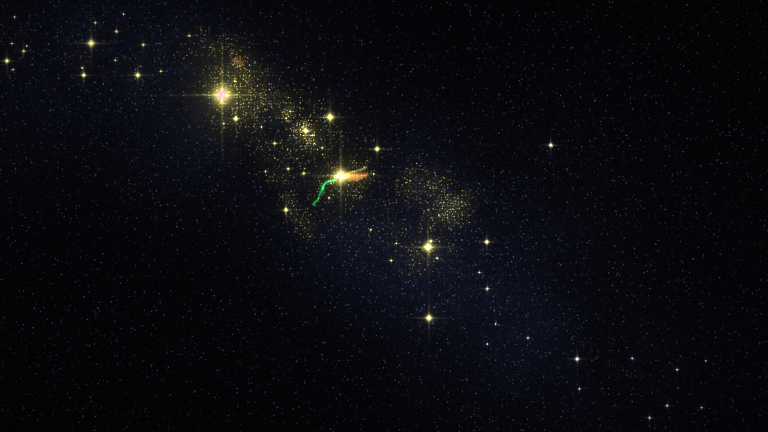
This background is drawn by a Shadertoy shader. Its source:

```glsl
const vec3 SKY = vec3(0.018, 0.018, 0.027);
const vec3 HAZE = vec3(0.030, 0.037, 0.075);
const vec3 GOLD = vec3(0.90, 0.86, 0.36);
const vec3 PALE = vec3(0.62, 0.68, 0.85);
const vec3 AMBER = vec3(0.95, 0.55, 0.22);
const vec3 VIOLET = vec3(0.85, 0.45, 0.95);
const vec3 GREEN = vec3(0.05, 0.75, 0.28);
const float SPIKE_LENGTH = 0.052;
const float HALO_RADIUS = 0.019;
const float SPECK_RADIUS = 0.0017;
const int SPECK_LAYERS = 4;
const int SPARKLES = 44;

// Bright stars: position in canvas heights, then size
const int STARS = 16;
const vec3 STAR[STARS] = vec3[STARS](
    vec3(0.514, 0.780, 1.00), vec3(0.789, 0.593, 0.75),
    vec3(0.991, 0.428, 0.48), vec3(0.211, 0.900, 0.36),
    vec3(0.764, 0.729, 0.38), vec3(0.993, 0.264, 0.33),
    vec3(0.319, 0.826, 0.24), vec3(0.194, 0.826, 0.20),
    vec3(0.016, 0.859, 0.22), vec3(0.546, 0.725, 0.22),
    vec3(0.708, 0.697, 0.23), vec3(0.873, 0.655, 0.23),
    vec3(1.127, 0.440, 0.20), vec3(1.336, 0.169, 0.20),
    vec3(1.275, 0.664, 0.19), vec3(0.662, 0.514, 0.19));

vec3 hash3(vec3 p) {
    p = fract(p * vec3(0.1031, 0.1030, 0.0973));
    p += dot(p, p.yxz + 33.33);
    return fract((p.xxy + p.yxx) * p.zyx);
}

float valueNoise(vec2 p) {
    vec2 i = floor(p), f = fract(p);
    f = f * f * (3.0 - 2.0 * f);
    vec2 e = vec2(0.0, 1.0);
    float low = mix(hash3(vec3(i, 7.0)).x, hash3(vec3(i + e.yx, 7.0)).x, f.x);
    float high = mix(hash3(vec3(i + e, 7.0)).x, hash3(vec3(i + 1.0, 7.0)).x, f.x);
    return mix(low, high, f.y);
}

float fbm(vec2 p) {
    float sum = 0.0, gain = 0.5;
    for (int i = 0; i < 4; i++) {
        sum += gain * valueNoise(p);
        p = mat2(1.6, 1.2, -1.2, 1.6) * p + 5.3;
        gain *= 0.5;
    }
    return sum;
}

// Soft line from a to b
float streak(vec2 p, vec2 a, vec2 b, float width) {
    vec2 ab = b - a;
    float d = length(p - a - ab * clamp(dot(p - a, ab) / dot(ab, ab), 0.0, 1.0)) / width;
    return exp(-d * d);
}

// Height of the diagonal band
float bandHeight(float x) {
    return mix(0.93, 0.12, smoothstep(0.1, 1.6, x));
}

float dustDensity(vec2 p) {
    float d = 0.50 * streak(p, vec2(0.50, 0.90), vec2(0.57, 0.83), 0.045);
    d += 0.45 * streak(p, vec2(0.52, 0.79), vec2(0.70, 0.71), 0.055);
    d += 0.75 * streak(p, vec2(0.67, 0.74), vec2(0.72, 0.67), 0.018);
    d += 0.65 * streak(p, vec2(0.78, 0.59), vec2(0.85, 0.60), 0.028);
    d += 0.45 * streak(p, vec2(0.65, 0.58), vec2(0.71, 0.46), 0.024);
    d += 0.35 * streak(p, vec2(0.94, 0.60), vec2(1.05, 0.54), 0.040);
    d += 0.35 * streak(p, vec2(1.05, 0.53), vec2(0.98, 0.41), 0.040);
    d += 0.22 * streak(p, vec2(0.60, 0.70), vec2(1.00, 0.47), 0.110);
    return d + 0.10 * streak(p, vec2(0.0, 0.88), vec2(0.40, 0.85), 0.080);
}

// One hashed speck per grid cell
float specks(vec2 p, float cells, float density, float radius) {
    vec3 h = hash3(vec3(floor(p * cells), cells));
    float d = length(fract(p * cells) - 0.2 - 0.6 * h.xy) / (cells * radius);
    float glow = 0.2 + 0.8 * pow(fract(h.z * 37.0), 3.0);
    return step(h.z, density) * glow * exp(-d * d);
}

// Core, halo and four-pointed spikes
vec3 starLight(vec2 d, float size, vec3 tint, float pixel) {
    float r = length(d);
    float reach = SPIKE_LENGTH * size;
    float thin = max(0.0012 + 0.0008 * size, 0.5 * pixel);
    vec2 a = abs(d);
    float spikes = exp(-a.x / reach - a.y / thin) + exp(-a.y / reach - a.x / thin);
    float halo = exp(-pow(r / (HALO_RADIUS * size + 0.0006), 2.0));
    float bloom = 0.28 * size * exp(-r / (0.045 * size));
    float core = exp(-pow(r / (0.010 * size + 0.0006), 2.0));
    vec3 heart = mix(vec3(1.0), VIOLET, smoothstep(0.3, 0.7, size));
    vec3 light = tint * (0.75 * spikes + 1.1 * halo + bloom);
    return mix(light, heart, 0.85 * core);
}

void mainImage(out vec4 fragColor, in vec2 fragCoord) {
    float pixel = 1.0 / iResolution.y;
    vec2 p = fragCoord * pixel;

    // Dark sky and blue haze
    float offBand = (p.y - bandHeight(p.x)) / 0.30;
    float cloud = fbm(p * 5.0);
    float haze = exp(-offBand * offBand) * (1.0 - 0.75 * smoothstep(1.15, 1.7, p.x));
    haze += 0.4 * streak(p, vec2(1.0, 0.35), vec2(1.3, 0.60), 0.22);
    vec3 color = SKY + HAZE * haze * (0.35 + 1.1 * cloud);
    color *= 0.75 + 0.5 * valueNoise(p * 260.0);
    color += 0.018 * PALE * streak(p, vec2(1.18, 0.52), vec2(1.31, 0.64), 0.018) * cloud;

    // Gold dust
    float dust = dustDensity(p) * smoothstep(0.15, 0.65, fbm(p * 16.0));
    color += vec3(0.13, 0.12, 0.055) * dust;
    float radius = max(SPECK_RADIUS, 0.55 * pixel);
    vec3 speckTint = mix(PALE, GOLD, smoothstep(0.02, 0.15, dust));
    for (int i = 0; i < SPECK_LAYERS; i++) {
        float cells = 65.0 + 29.0 * float(i);
        float density = 0.07 + 0.05 * haze + 0.9 * dust;
        color += speckTint * specks(p, cells, density, radius) * (0.45 + 0.5 * min(dust, 1.0));
    }

    // Coloured filaments beside the second star
    vec2 q = p + 0.012 * (vec2(valueNoise(p * 70.0), valueNoise(p * 70.0 + 9.0)) - 0.5);
    float green = streak(q, vec2(0.782, 0.588), vec2(0.745, 0.567), 0.004);
    green += 0.7 * streak(q, vec2(0.745, 0.567), vec2(0.731, 0.530), 0.004);
    color += GREEN * green;
    color += 0.7 * AMBER * streak(q, vec2(0.795, 0.590), vec2(0.845, 0.592), 0.006);
    color += 0.4 * GOLD * streak(q, vec2(0.800, 0.595), vec2(0.850, 0.612), 0.004);
    color += 0.35 * AMBER * streak(q, vec2(0.545, 0.860), vec2(0.558, 0.848), 0.006);

    // Small sparkles scattered along the band
    for (int i = 0; i < SPARKLES; i++) {
        vec3 h = hash3(vec3(float(i) + 1.0, 17.0, 43.0));
        float x = 1.65 * h.x;
        vec2 center = vec2(x, bandHeight(x) + 0.22 * (h.y - 0.5));
        vec3 tint = mix(GOLD, PALE, smoothstep(0.9, 1.4, x));
        color += starLight(p - center, 0.06 + 0.09 * h.z * h.z, tint, pixel) * 0.75;
    }

    // Bright stars
    for (int i = 0; i < STARS; i++) {
        vec3 star = STAR[i];
        vec3 tint = mix(GOLD, PALE, 0.7 * smoothstep(1.1, 1.4, star.x));
        color += starLight(p - star.xy, star.z, tint, pixel);
    }

    // Darker corners
    vec2 edge = fragCoord / iResolution.xy - 0.5;
    color *= 1.0 - 0.7 * dot(edge, edge);
    fragColor = vec4(clamp(color, 0.0, 1.0), 1.0);
}
```
